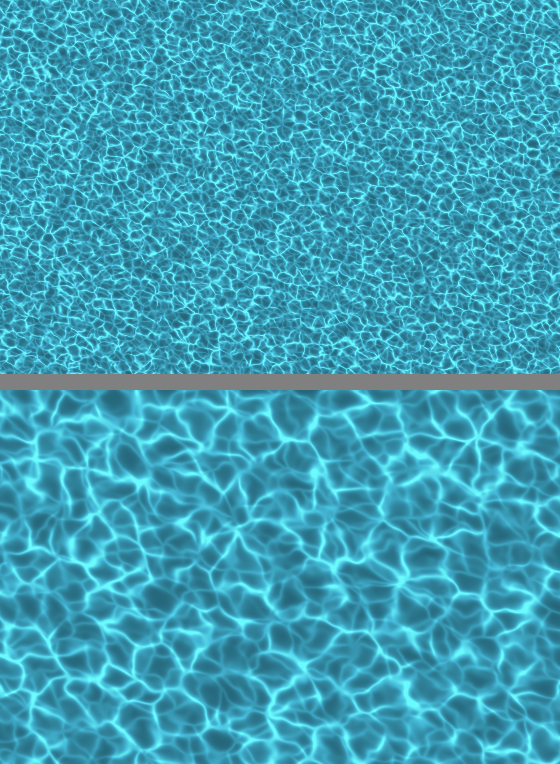
Top, the full canvas; bottom, a detail of the centre.
Reproduce this texture procedurally as a Shadertoy shader.

```glsl
// Sunlit pool water: a fine net of bright caustic strands over teal depths.
// Three cellular webs, bent by gradient noise and slanted down to the right,
// are summed from sharp to soft and coloured through a three-stop ramp.

const vec3 DEEP_TEAL   = vec3(0.145, 0.400, 0.480);
const vec3 CLEAR_BLUE  = vec3(0.270, 0.730, 0.850);
const vec3 LIGHT_CYAN  = vec3(0.410, 0.970, 0.985);

const float CELLS_HIGH   = 36.0;   // cells of the sharp web per canvas height
const float SLANT        = -0.45;  // direction of the strands, in radians
const float STRETCH      = 0.80;   // frequency along the strands
const float ROUNDING     = 0.10;   // softness of the cell corners
const float SHARP_WIDTH  = 0.080;  // half widths, in cells
const float MIDDLE_WIDTH = 0.110;
const float SOFT_WIDTH   = 0.150;
const float SHARP_LIGHT  = 0.45;   // brightness added by each web
const float MIDDLE_LIGHT = 0.18;
const float SOFT_LIGHT   = 0.08;
const float BASE_LIGHT   = 0.375;
const float DEPTH_SWING  = 0.05;   // change of depth between cells

vec2 hash2(vec2 p) {
    vec3 q = fract(p.xyx * vec3(0.1031, 0.1030, 0.0973));
    q += dot(q, q.yzx + 33.33);
    return fract((q.xx + q.yz) * q.zy);
}

vec2 gradient(vec2 cell) {
    float angle = 6.2832 * hash2(cell).x;
    return vec2(cos(angle), sin(angle));
}

float gradientNoise(vec2 p) {
    vec2 i = floor(p), f = fract(p);
    vec2 u = f * f * f * (f * (f * 6.0 - 15.0) + 10.0);
    vec2 e = vec2(1.0, 0.0);
    float low  = mix(dot(gradient(i), f),
                     dot(gradient(i + e), f - e), u.x);
    float high = mix(dot(gradient(i + e.yx), f - e.yx),
                     dot(gradient(i + 1.0), f - 1.0), u.x);
    return mix(low, high, u.y);
}

// Bends straight cell walls into wavy strands.
vec2 ripple(vec2 p) {
    vec2 broad = vec2(gradientNoise(p * 0.8), gradientNoise(p * 0.8 + 37.0));
    vec2 fine  = vec2(gradientNoise(p * 2.0 + 71.0), gradientNoise(p * 2.0 + 113.0));
    return p + 0.45 * broad + 0.22 * fine;
}

float smoothMin(float a, float b, float k) {
    float h = max(k - abs(a - b), 0.0) / k;
    return min(a, b) - 0.25 * h * h * k;
}

// Distance to the nearest cell wall, with rounded corners.
float wallDistance(vec2 p) {
    vec2 home = floor(p), owner = vec2(0.0);
    float nearest = 8.0;
    for (int y = -1; y <= 1; y++) {
        for (int x = -1; x <= 1; x++) {
            vec2 cell = home + vec2(x, y);
            vec2 r = cell + hash2(cell) - p;
            if (dot(r, r) < nearest) {
                nearest = dot(r, r);
                owner = r;
            }
        }
    }
    float wall = 1.0;
    for (int y = -2; y <= 2; y++) {
        for (int x = -2; x <= 2; x++) {
            vec2 cell = home + vec2(x, y);
            vec2 r = cell + hash2(cell) - p;
            vec2 across = r - owner;
            if (dot(across, across) > 0.0001) {
                float d = dot(0.5 * (r + owner), normalize(across));
                wall = smoothMin(wall, d, ROUNDING);
            }
        }
    }
    return max(wall, 0.0);
}

float web(vec2 p, float width) {
    float d = wallDistance(ripple(p)) / width;
    return 1.0 / (1.0 + d * d);
}

vec3 waterColor(float light) {
    vec3 shade = mix(DEEP_TEAL, CLEAR_BLUE, (light - 0.40) / 0.33);
    vec3 shine = mix(CLEAR_BLUE, LIGHT_CYAN, (light - 0.73) / 0.24);
    return light < 0.73 ? shade : shine;
}

void mainImage(out vec4 fragColor, in vec2 fragCoord) {
    // Slanted coordinates, one unit per cell
    vec2 uv = fragCoord / iResolution.y;
    float c = cos(SLANT), s = sin(SLANT);
    vec2 p = vec2(c * uv.x + s * uv.y, c * uv.y - s * uv.x);
    p *= CELLS_HIGH * vec2(STRETCH, 1.0);
    p += 100.0;

    // Folds of the surface focus the light into longer strands
    float fold = 1.0 - 2.5 * abs(gradientNoise(p * vec2(0.42, 0.70) + 9.0));
    float focus = mix(0.28, 1.0, smoothstep(0.0, 0.9, fold));

    // Sum of the webs, from sharp to soft
    float light = BASE_LIGHT;
    light += SHARP_LIGHT * focus * web(p, SHARP_WIDTH);
    light += MIDDLE_LIGHT * web(p * 1.25 + 211.0, MIDDLE_WIDTH);
    light += SOFT_LIGHT * web(p * 0.9 + 307.0, SOFT_WIDTH);
    light += DEPTH_SWING * gradientNoise(p * 0.7 + 53.0);

    fragColor = vec4(waterColor(clamp(light, 0.36, 0.98)), 1.0);
}
```
